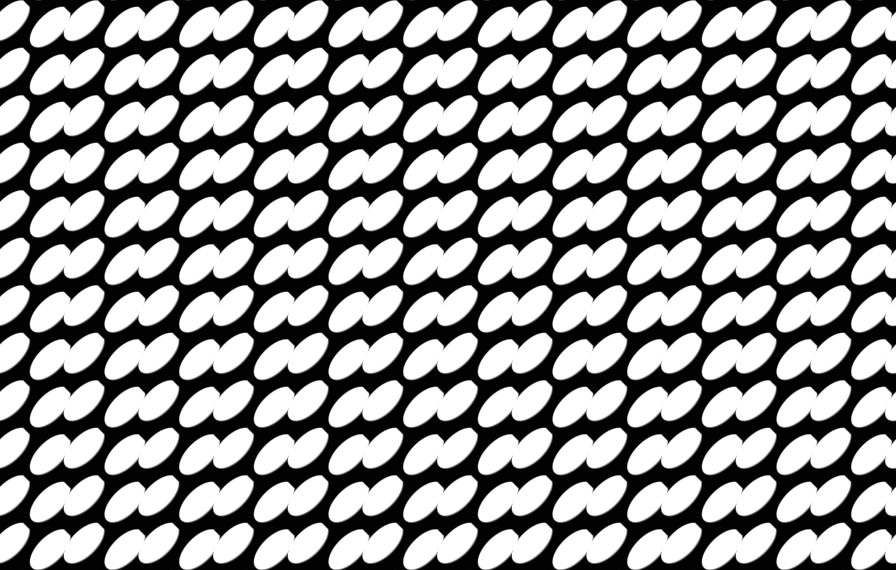
This pattern is drawn by a Shadertoy shader. Its source:

```glsl
const float REPEATS = 12.0;                  // across and down
const vec2 LEAF_RADII = vec2(0.344, 0.172);  // in cell widths
const float TIP_CUT = 0.323;                 // blunt upper end
const vec3 INK = vec3(0.008);
const vec3 PAPER = vec3(1.0);

// Offset to the nearest copy of a centre in a wrapping grid
vec2 wrapOffset(vec2 p, vec2 centre, vec2 cell) {
    vec2 q = (p - centre) / cell;
    return (q - floor(q + 0.5)) * cell;
}

// Rotates so that x runs along the rising diagonal
vec2 toDiagonal(vec2 q) {
    return vec2(q.x + q.y, q.y - q.x) * sqrt(0.5);
}

// Approximate signed distance to an ellipse
float ellipseDistance(vec2 q, vec2 radii) {
    float k = length(q / radii);
    float slope = length(q / (radii * radii));
    return k * (k - 1.0) / max(slope, 1e-3);
}

// Coverage of one slanted leaf, a little softer on its lower right side
float leaf(vec2 offset, vec2 radii, float tipCut, float pixel) {
    vec2 q = toDiagonal(offset);
    float d = max(ellipseDistance(q, radii), q.x - tipCut);
    float lowerSide = smoothstep(0.0, radii.y, -q.y);
    float edge = max(0.7 * pixel, mix(0.012, 0.021, lowerSide));
    return 1.0 - smoothstep(-edge, edge, d);
}

void mainImage(out vec4 fragColor, in vec2 fragCoord) {
    vec2 cell = vec2(1.0, iResolution.y / iResolution.x);
    vec2 p = fragCoord / iResolution.xy * REPEATS * cell;
    float pixel = REPEATS / iResolution.x;

    // Two overlapping leaves per cell
    vec2 lowCentre = vec2(0.672, 0.430) * cell;
    vec2 highCentre = vec2(0.125, 0.566) * cell;
    float low = leaf(wrapOffset(p, lowCentre, cell), LEAF_RADII, TIP_CUT, pixel);
    float high = leaf(wrapOffset(p, highCentre, cell), LEAF_RADII, TIP_CUT, pixel);

    fragColor = vec4(mix(INK, PAPER, max(low, high)), 1.0);
}
```
